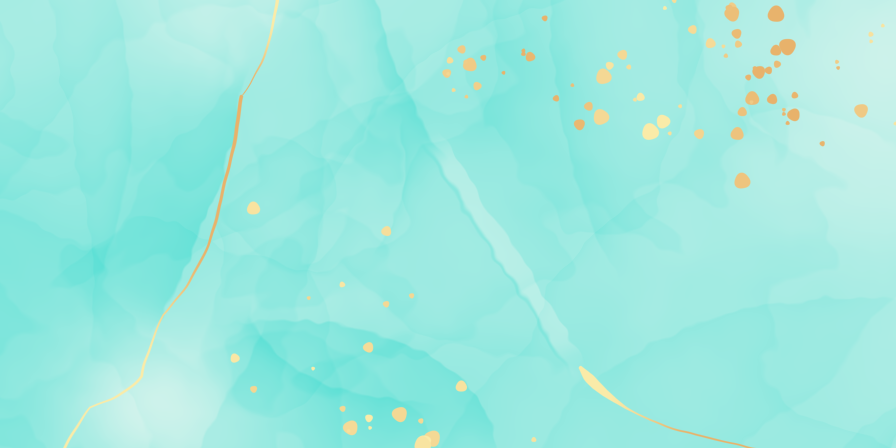
A Shadertoy shader for this background:

```glsl
// Turquoise alcohol-ink washes with ragged folds, gold veins and gold splatter.

vec2 hash2(vec2 p) {
    vec3 q = fract(p.xyx * vec3(.1031, .1030, .0973));
    q += dot(q, q.yzx + 33.33);
    return fract((q.xx + q.yz) * q.zy);
}

float noise(vec2 p) {
    vec2 i = floor(p), f = fract(p);
    f = f * f * (3. - 2. * f);
    vec2 e = vec2(0, 1);
    return mix(mix(hash2(i).x, hash2(i + e.yx).x, f.x),
               mix(hash2(i + e).x, hash2(i + e.yy).x, f.x), f.y);
}

float fbm(vec2 p) {
    float sum = 0., amp = .52;
    for (int i = 0; i < 4; i++) {
        sum += amp * noise(p);
        p = mat2(1.6, 1.2, -1.2, 1.6) * p + 7.3;
        amp *= .45;
    }
    return sum;
}

// Quadratic curve: x = distance (positive on the left of travel), y = parameter.
vec2 curve(vec2 p, vec2 a, vec2 b, vec2 c) {
    vec2 best = vec2(9, 0), from = a;
    for (int i = 1; i <= 14; i++) {
        float t = float(i) / 14.;
        vec2 to = mix(mix(a, b, t), mix(b, c, t), t), s = to - from, q = p - from;
        float h = clamp(dot(q, s) / dot(s, s), 0., 1.);
        float d = length(q - s * h);
        if (d < abs(best.x))
            best = vec2(s.x * q.y - s.y * q.x < 0. ? -d : d, t - (1. - h) / 14.);
        from = to;
    }
    return best;
}

// Ink pooled on the left of a curve: crisp rim, soft fade, vanishing ends.
float fold(vec2 p, vec2 a, vec2 b, vec2 c, float width) {
    vec2 k = curve(p, a, b, c);
    float ends = smoothstep(0., .2, k.y) * (1. - smoothstep(.8, 1., k.y));
    return ends * smoothstep(-.003, .004, k.x) * exp(-max(k.x, 0.) / width);
}

float glow(vec2 p, vec2 centre, vec2 size) {
    vec2 q = (p - centre) / size;
    return exp(-dot(q, q));
}

// Tapered stroke whose half-width runs from w0 to w1.
float vein(vec2 p, vec2 a, vec2 b, vec2 c, float w0, float w1) {
    vec2 k = curve(p, a, b, c);
    float aa = .8 / iResolution.y;
    return 1. - smoothstep(-aa, aa, abs(k.x) - mix(w0, w1, k.y));
}

float inkTone(vec2 p) {
    vec2 warp = vec2(fbm(p * 3.), fbm(p * 3. + 19.)) - .45;
    vec2 q = p + .05 * warp + .012 * (vec2(noise(p * 38.), noise(p * 38. + 5.)) - .5);
    float tone = .68 + .4 * (fbm(p * 2.2 + warp) - .45);

    // Broad light and dark pools
    tone += .55 * glow(q, vec2(2., .85), vec2(.4, .5)) + .5 * glow(q, vec2(.5, 1.02), vec2(.22, .2));
    tone += .7 * glow(q, vec2(.33, .1), vec2(.2, .17)) + .1 * glow(q, vec2(.78, .45), vec2(.25));
    tone -= .42 * glow(q, vec2(0., .42), vec2(.28, .3)) + .2 * glow(q, vec2(.38, .55), vec2(.13, .2));
    tone -= .2 * glow(q, vec2(.85, .06), vec2(.25, .15)) + .15 * glow(q, vec2(1.3, .6), vec2(.25, .4));

    // Overlapping translucent washes
    for (int i = 0; i < 6; i++) {
        float fi = float(i), turn = fi * 1.1;
        vec2 dir = vec2(cos(turn), sin(turn));
        vec2 r = vec2(dot(q, dir), dot(q, vec2(-dir.y, dir.x)));
        float d = fbm(r * vec2(2.2, 1.1) + .3 * warp + fi * 13.7) - .47;
        tone -= .13 * smoothstep(0., .008, d) * exp(-max(d, 0.) * 14.);
    }

    // Main folds
    tone -= .42 * fold(q, vec2(.33, .22), vec2(.48, .48), vec2(.56, .87), .11);
    tone -= .38 * fold(q, vec2(1.02, .62), vec2(.86, .8), vec2(.82, 1.12), .05);
    tone -= .36 * fold(q, vec2(1.12, -.08), vec2(1.08, .36), vec2(.46, .27), .09);
    tone -= .28 * fold(q, vec2(1., .09), vec2(.55, .13), vec2(.56, .34), .05);
    tone -= .22 * fold(q, vec2(.6, .3), vec2(.52, .12), vec2(.38, -.08), .06);
    tone -= .2 * fold(q, vec2(.89, .76), vec2(.95, .56), vec2(.83, .42), .018);
    tone -= .2 * fold(q, vec2(1.23, 1.1), vec2(1.2, .7), vec2(1.38, .35), .06);
    tone -= .17 * fold(q, vec2(2.1, .33), vec2(1.55, .38), vec2(1.26, .1), .06);
    tone -= .18 * fold(q, vec2(.2, .3), vec2(.36, .65), vec2(.25, 1.1), .04);
    tone -= .15 * fold(q, vec2(.97, .8), vec2(.7, .77), vec2(.48, .58), .05);

    // Pale diagonal streak with a darker rim
    vec2 k = curve(q, vec2(.96, .7), vec2(1.11, .5), vec2(1.29, .16));
    float ends = smoothstep(0., .2, k.y) * (1. - smoothstep(.85, 1., k.y));
    tone += ends * .3 * (1. - smoothstep(.016, .021, abs(k.x)));
    tone -= ends * .2 * (1. - smoothstep(.002, .007, abs(k.x + .02)));
    return clamp(tone, -.12, 1.4);
}

void mainImage(out vec4 fragColor, in vec2 fragCoord) {
    vec2 p = fragCoord / iResolution.y;
    float aa = .8 / iResolution.y;
    vec3 paleGold = vec3(.98, .92, .66), copper = vec3(.91, .7, .42);
    vec3 col = mix(vec3(.41, .885, .845), vec3(.76, .942, .912), inkTone(p));

    // Gold veins
    vec2 v = p + .006 * (vec2(noise(p * 22.), noise(p * 22. + 9.)) - .5);
    float gold = vein(v, vec2(.618, 1.01), vec2(.61, .89), vec2(.54, .786), .004, .001);
    gold = max(gold, vein(v, vec2(.54, .786), vec2(.51, .58), vec2(.464, .453), .004, .003));
    gold = max(gold, vein(v, vec2(.464, .453), vec2(.43, .37), vec2(.365, .297), .003, .002));
    gold = max(gold, vein(v, vec2(.365, .297), vec2(.33, .23), vec2(.318, .161), .002, .003));
    gold = max(gold, vein(v, vec2(.318, .161), vec2(.29, .12), vec2(.2, .09), .003, .002));
    gold = max(gold, vein(v, vec2(.2, .09), vec2(.17, .06), vec2(.14, -.01), .002, .003));
    vec2 k = curve(v, vec2(1.294, .18), vec2(1.4, .04), vec2(1.72, -.005));
    float swell = .002 + .009 * smoothstep(-.05, .1, k.y) * (1. - smoothstep(.1, .42, k.y));
    gold = max(gold, 1. - smoothstep(-aa, aa, abs(k.x) - swell));
    float veinWarmth = p.x < 1. ? smoothstep(.2, .45, p.y) * (1. - smoothstep(.8, .95, p.y))
                                : smoothstep(1.35, 1.55, p.x);
    col = mix(col, mix(paleGold, copper, veinWarmth), gold);

    // Splatter: clustered at the upper right, sparse along the lower middle
    for (int i = 0; i < 94; i++) {
        float fi = float(i);
        bool upper = i < 72;
        vec2 h = hash2(vec2(floor(fi / 3.), 4.7)), g = hash2(vec2(fi, 31.3)), s = hash2(vec2(fi, 77.1));
        float x = mix(.97, 2., h.x);
        vec2 centre = upper ? vec2(x, mix(.82 - .18 * smoothstep(.95, 1.35, x), 1., h.y)) + .13 * (g - .5)
                            : vec2(mix(.45, 1.22, g.x), .55 * g.y * g.y);
        vec2 d = p - centre;
        float radius = mix(.004, .019, s.x * s.x);
        radius *= 1. + .07 * sin(3. * atan(d.y, d.x + 1e-5) + 6.3 * s.y);
        float warmth = upper ? .5 - .5 * cos((centre.x - .9) * 11.) : .15;
        warmth = clamp(warmth + .5 * (s.y - .5), 0., 1.);
        col = mix(col, mix(paleGold, copper, warmth), 1. - smoothstep(-aa, aa, length(d) - radius));
    }
    fragColor = vec4(col, 1);
}
```
